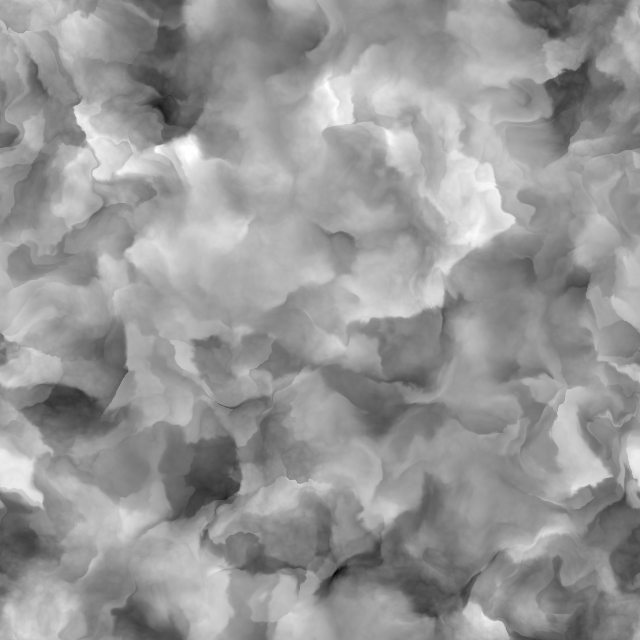
Write a WebGL 2 fragment shader that draws this texture map.

```glsl
#version 300 es
precision highp float;
precision highp int;
// Tiling grey height map of weathered rock: tilted cellular facets whose
// borders vary from soft to sharp, made ragged by a layered puff noise,
// with scattered one-sided crevices and bright ridges on top.

uniform vec2 u_resolution;
out vec4 fragColor;

const float MEAN_GREY = 0.582;
const vec3 FACET_PERIODS = vec3(5.0, 9.0, 17.0);   // whole cells per tile
const vec3 FACET_CONTRAST = vec3(0.24, 0.23, 0.13);
const float FACET_TILT = 0.7;
const vec2 FACET_STRETCH = vec2(0.7, 1.4);
const float SOFT_EDGE = 5.0;
const float SHARP_EDGE = 38.0;
const int PUFF_OCTAVES = 5;
const float PUFF_PERIOD = 9.0;
const float PUFF_CONTRAST = 0.13;
const float PUFF_FALLOFF = 0.64;
const float PUFF_MEAN_DIST2 = 0.25;
const float WARP = 0.45;
const float CREASE_PERIOD = 7.0;
const float CREASE_DARK = 0.27;
const float CREASE_LIGHT = 0.20;

// Three random values for a cell of a wrapped grid.
vec3 cellHash(vec2 cell, float period, float seed) {
    uvec3 v = uvec3(vec3(mod(cell, period), seed));
    v = v * 1664525u + 1013904223u;
    v.x += v.y * v.z; v.y += v.z * v.x; v.z += v.x * v.y;
    v ^= v >> 16u;
    v.x += v.y * v.z; v.y += v.z * v.x; v.z += v.x * v.y;
    return vec3(v >> 16u) / 65536.0;
}

// Smooth cellular noise: xy is a centred random pair, z a centred dome.
vec3 puffs(vec2 uv, float period, float seed) {
    vec2 p = uv * period;
    vec2 sum = vec2(0.0);
    float total = 0.0, nearest = 2.0;
    for (int y = -1; y <= 1; y++)
    for (int x = -1; x <= 1; x++) {
        vec2 cell = floor(p) + vec2(x, y);
        vec3 rnd = cellHash(cell, period, seed);
        vec2 d = p - cell - rnd.xy;
        float dist2 = dot(d, d);
        float weight = exp(-8.0 * dist2);
        sum += weight * vec2(rnd.z, fract(rnd.z * 37.0));
        total += weight;
        nearest = min(nearest, dist2);
    }
    return vec3(sum / total - 0.5, PUFF_MEAN_DIST2 - nearest);
}

// Coordinates of d along and across a random direction.
vec2 turned(vec2 d, float turn) {
    float angle = 6.2832 * turn;
    vec2 axis = vec2(cos(angle), sin(angle));
    return vec2(dot(axis, d), dot(vec2(-axis.y, axis.x), d));
}

// Stretched, tilted facets blended at their borders.
float facets(vec2 uv, float period, float sharpness, float seed) {
    vec2 p = uv * period;
    float sum = 0.0, total = 0.0;
    for (int y = -2; y <= 2; y++)
    for (int x = -2; x <= 2; x++) {
        vec2 cell = floor(p) + vec2(x, y);
        vec3 rnd = cellHash(cell, period, seed);
        vec2 d = turned(p - cell - rnd.xy, rnd.z);
        vec2 s = d * FACET_STRETCH;
        float weight = exp(-sharpness * dot(s, s));
        sum += weight * (fract(rnd.z * 37.0) - 0.5 + FACET_TILT * d.y);
        total += weight;
    }
    return sum / total;
}

// Sparse strokes, abrupt on one side and fading on the other.
float creases(vec2 uv, float seed) {
    vec2 p = uv * CREASE_PERIOD;
    float sum = 0.0;
    for (int y = -1; y <= 1; y++)
    for (int x = -1; x <= 1; x++) {
        vec2 cell = floor(p) + vec2(x, y);
        vec3 rnd = cellHash(cell, CREASE_PERIOD, seed);
        vec2 d = turned(p - cell - rnd.xy, rnd.z);
        float kind = fract(rnd.z * 37.0);
        float strength = kind < 0.3 ? -CREASE_DARK : CREASE_LIGHT * step(0.65, kind);
        float side = smoothstep(-0.03, 0.04, d.y) * exp(-7.0 * max(d.y, 0.0));
        sum += strength * side * exp(-13.0 * d.x * d.x);
    }
    return sum;
}

void main() {
    vec2 uv = gl_FragCoord.xy / u_resolution;

    // Layered puffs give both the ragged warp and the fine relief.
    vec2 warp = vec2(0.0);
    float relief = 0.0, period = PUFF_PERIOD, gain = PUFF_CONTRAST;
    for (int i = 0; i < PUFF_OCTAVES; i++) {
        vec3 puff = puffs(uv + 0.5 * warp, period, float(i + 1));
        warp += WARP / period * puff.xy;
        relief += gain * (puff.x + puff.z);
        period = 2.0 * period + 1.0;
        gain *= PUFF_FALLOFF;
    }

    // Regions differ in edge sharpness and roughness.
    vec2 region = smoothstep(-0.2, 0.25, puffs(uv, 6.0, 11.0).xy);
    float sharpness = mix(SOFT_EDGE, SHARP_EDGE, region.x);
    float grey = MEAN_GREY + relief * mix(0.5, 1.1, region.y);
    for (int i = 0; i < 3; i++)
        grey += FACET_CONTRAST[i] * facets(uv + warp, FACET_PERIODS[i], sharpness, float(20 + i));
    grey += creases(uv + warp, 31.0);

    fragColor = vec4(vec3(clamp(grey, 0.0, 1.0)), 1.0);
}
```
